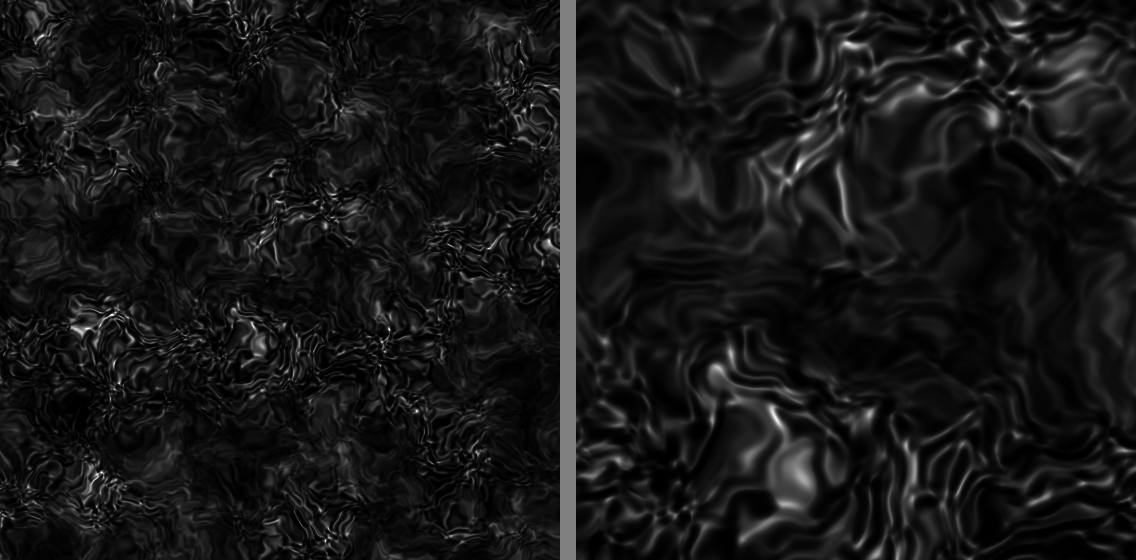
Left: the whole. Right: its middle third, enlarged.
Give the GLSL for this texture map, as a Shadertoy shader.

```glsl
// Dark rough rock sheen: soft grey wisps, patches of crisp curled grain and sparse bright flecks.

#define BASE_LEVEL   0.068  // median brightness
#define BLACK_CUT    0.010  // amount pulled down to black
#define CONTRAST     0.76   // spread of the tones
#define PATCH_SCALE  6.0    // large light and dark areas
#define CLOUD_SCALE  15.0   // soft smudges
#define STREAK_SCALE 24.0   // wisps, along their length
#define CURL_SCALE   58.0   // fine curled ridges
#define GRAIN_SCALE  105.0  // finest specks
#define WARP         0.012  // bending of the wisps
#define FALL_ANGLE   -0.95  // wisps running down to the right
#define RISE_ANGLE   0.35   // wisps rising to the right

// Integer hash of a lattice cell, giving a unit gradient
vec2 gradientAt(vec2 cell) {
    uvec2 q = uvec2(ivec2(cell) + 8192);
    uint h = q.x * 1597334677u ^ q.y * 3812015801u;
    h = (h ^ (h >> 15)) * 2246822519u;
    h = (h ^ (h >> 13)) * 3266489917u;
    h ^= h >> 16;
    float angle = float(h & 65535u) * 6.2831853 / 65536.0;
    return vec2(cos(angle), sin(angle));
}

// Gradient noise, scaled to about unit variance
float noise(vec2 p) {
    vec2 i = floor(p), f = p - i;
    vec2 u = f * f * f * (f * (f * 6.0 - 15.0) + 10.0);
    vec2 e = vec2(0.0, 1.0);
    float a = dot(gradientAt(i), f);
    float b = dot(gradientAt(i + e.yx), f - e.yx);
    float c = dot(gradientAt(i + e.xy), f - e.xy);
    float d = dot(gradientAt(i + e.yy), f - e.yy);
    return 4.6 * mix(mix(a, b, u.x), mix(c, d, u.x), u.y);
}

vec2 rotate(vec2 p, float angle) {
    float c = cos(angle), s = sin(angle);
    return vec2(c * p.x + s * p.y, c * p.y - s * p.x);
}

// Two octaves of noise drawn out along one direction
float streaks(vec2 p, float angle) {
    vec2 q = rotate(p, angle) * STREAK_SCALE * vec2(1.0, 2.1);
    return 0.75 * noise(q + 11.3) + 0.65 * noise(q * 2.1 + 47.7);
}

// Thin bright lines where the noise crosses zero
float ridge(vec2 p) {
    float n = noise(p);
    return (0.85 - sqrt(n * n + 0.03)) / 0.6;
}

void mainImage(out vec4 fragColor, in vec2 fragCoord) {
    vec2 uv = fragCoord / iResolution.y;

    // Bend the domain at two sizes so that features curl
    vec2 p = uv;
    p += WARP * vec2(noise(uv * 11.0 + 3.1), noise(uv * 11.0 + 71.9));
    p += 0.25 * WARP * vec2(noise(uv * 41.0 + 23.5), noise(uv * 41.0 + 91.2));

    // Masks: where the grain is crisp, and which way the wisps run
    float crisp = smoothstep(-1.1, 1.5, noise(p * 5.0 + 31.7) + 0.6 * noise(p * 13.0 + 83.1));
    float turn = smoothstep(-0.6, 0.6, noise(uv * 3.5 + 57.3));

    // Soft layers
    float tone = 0.36 * noise(p * PATCH_SCALE + 5.9);
    tone += 0.42 * noise(p * CLOUD_SCALE + 19.4);
    tone += 0.52 * mix(streaks(p, FALL_ANGLE), streaks(p, RISE_ANGLE), turn);

    // Crisp layers
    vec2 q = rotate(p, mix(FALL_ANGLE, RISE_ANGLE, turn > 0.5 ? 1.0 : 0.0) * 0.0 + 0.4);
    float grain = 0.62 * ridge(q * CURL_SCALE + 37.0);
    grain += 0.55 * noise(q * GRAIN_SCALE * vec2(0.85, 1.1) + 63.0);
    tone += mix(0.3, 1.35, crisp) * grain;

    // Exponential response: mostly near black, with a long bright tail
    float level = BASE_LEVEL * exp(CONTRAST * tone) - BLACK_CUT;
    level = level / (1.0 + 0.25 * max(level, 0.0));
    fragColor = vec4(vec3(clamp(level, 0.0, 1.0)), 1.0);
}
```
